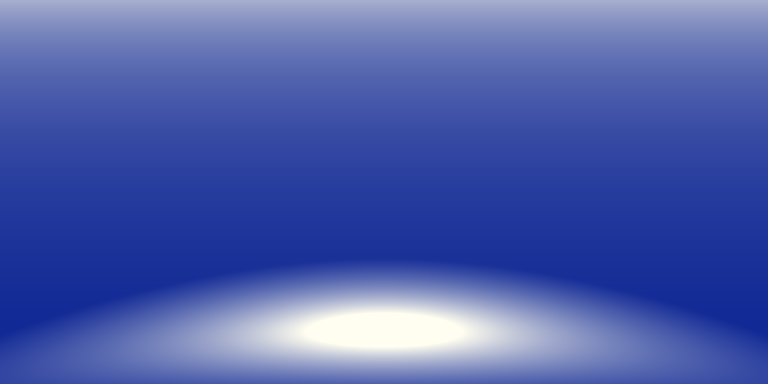
Give the GLSL for this background, as a Shadertoy shader.

```glsl
// A low oval light over deep blue: a pale upper haze fades down to navy,
// and a glow bent like a shallow arch spreads from the light below.
// Both are reciprocal falloffs, joined softly and used to mix two colours.

const vec3 NAVY  = vec3(0.055, 0.150, 0.580);
const vec3 CREAM = vec3(1.000, 0.995, 0.940);

const vec2  LIGHT_CENTER = vec2(0.0, 0.1406);
const vec2  LIGHT_RADII  = vec2(0.1914, 0.0443);
const float ARCH_DROP    = 0.117;   // sag of the glow away from the centre
const float SIDE_STRETCH = 0.055;   // widens the glow towards the sides

// Reciprocal curve: gain / (d + offset) - bias
float falloff(float d, float gain, float offset, float bias) {
    return gain / (d + offset) - bias;
}

// Maximum with a small rounded join of width k
float softMax(float a, float b, float k) {
    float h = max(k - abs(a - b), 0.0) / k;
    return max(a, b) + 0.25 * k * h * h;
}

// Distance in light radii, measured along a sagging arch
float archDistance(vec2 p, vec2 center, vec2 radii) {
    vec2 q = p - center;
    q.y += ARCH_DROP * q.x * q.x;
    vec2 e = abs(q) / radii;
    e.x -= SIDE_STRETCH * min(e.x * e.x, 40.0);
    return length(e);
}

void mainImage(out vec4 fragColor, in vec2 fragCoord) {
    // Height runs from 0 to 1, x is centred
    vec2 p = vec2(fragCoord.x - 0.5 * iResolution.x, fragCoord.y) / iResolution.y;

    // Haze from the top edge
    float haze = max(falloff(1.0 - p.y, 0.2235, 0.27, 0.188), 0.0);

    // Oval light and its glow
    float d = archDistance(p, LIGHT_CENTER, LIGHT_RADII);
    float glow = clamp(falloff(d, 16.42, 5.0, 1.737), 0.0, 1.0);

    float brightness = min(softMax(haze, glow, 0.02), 1.0);
    fragColor = vec4(mix(NAVY, CREAM, brightness), 1.0);
}
```
